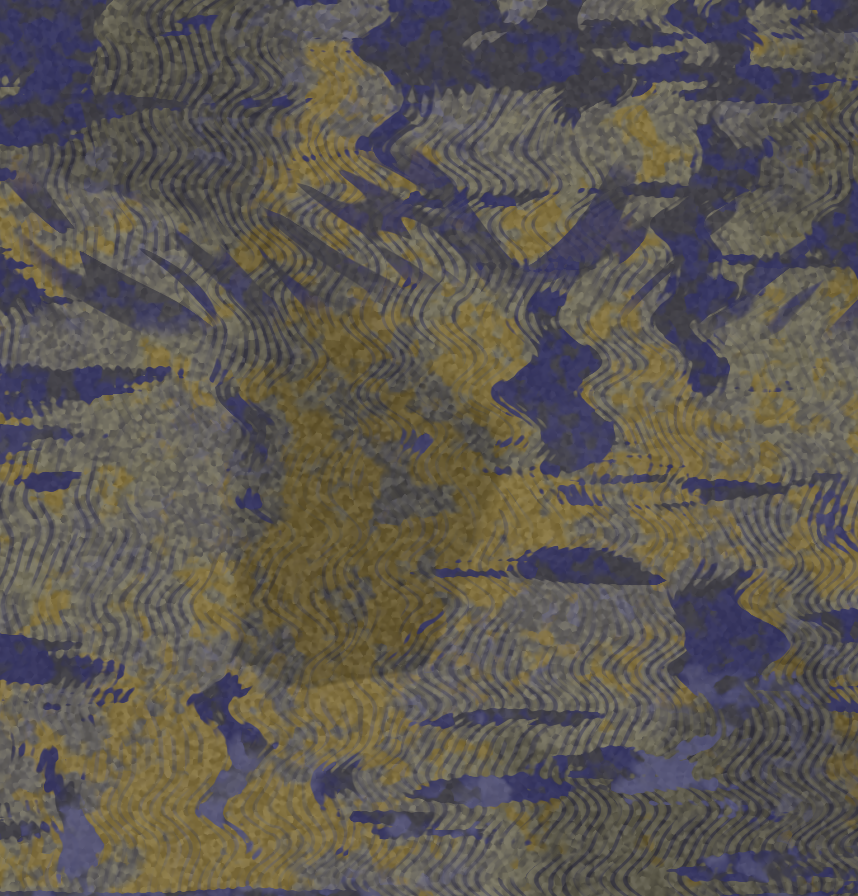
Reproduce this texture procedurally as a Shadertoy shader.

```glsl
const float TAU = 6.28318;
const vec3 GREY = vec3(0.385, 0.375, 0.37);
const vec3 OLIVE = vec3(0.455, 0.44, 0.365);
const vec3 OCHRE = vec3(0.53, 0.45, 0.22);
const vec3 SLATE = vec3(0.27, 0.265, 0.33);
const vec3 CHARCOAL = vec3(0.245, 0.24, 0.27);
const vec3 NAVY = vec3(0.205, 0.205, 0.39);
const vec3 HAZE_BLUE = vec3(0.39, 0.39, 0.52);

vec3 hash3(vec2 p) {
    vec3 q = fract(vec3(p.xyx) * vec3(0.1031, 0.1030, 0.0973));
    q += dot(q, q.yxz + 33.33);
    return fract((q.xxy + q.yzz) * q.zyx);
}

// Cellular noise: random site values blended by distance
float cells(vec2 p) {
    vec2 id = floor(p);
    float sum = 0.0005, weight = 0.001;
    for (int j = -1; j <= 1; j++)
    for (int i = -1; i <= 1; i++) {
        vec2 cell = id + vec2(i, j);
        vec3 h = hash3(cell + 71.0);
        vec2 d = cell + h.xy - p;
        float w = max(0.0, 1.0 - dot(d, d));
        w *= w * w;
        sum += w * h.z;
        weight += w;
    }
    return sum / weight;
}

float layeredCells(vec2 p) {
    return 0.6 * cells(p) + 0.27 * cells(p * 2.3 + 17.0) + 0.13 * cells(p * 5.1 + 41.0);
}

// Sideways sway of the combed lines
float sway(vec2 p, float amount) {
    float bend = 1.3 * sin(p.x * 5.0 + p.y * 6.0) + 0.7 * sin(p.x * 11.0 - p.y * 4.0);
    float ripple = sin(TAU * p.y / 0.105 + bend) + 0.3 * sin(TAU * p.y / 0.061 - bend);
    return amount * ripple + 0.022 * sin(p.y * 8.0 + p.x * 4.0);
}

float band(float lo, float hi, float soft, float x) {
    return smoothstep(lo - soft, lo + soft, x) * (1.0 - smoothstep(hi - soft, hi + soft, x));
}

// Short slanted scratches that change direction across the centre
float scratches(vec2 p, float slant) {
    float across = p.y - slant * abs(p.x - 0.58) + 0.012 * sin(p.x * 23.0);
    float n = cells(vec2(p.x * 13.0, across * 44.0));
    return smoothstep(0.64, 0.73, n);
}

// Bare areas: ragged columns, with long streaks at the top and left
float bareAreas(vec2 p, float u, float ragged) {
    float column = cos(TAU * (u - 0.10) / 0.172);
    float n = layeredCells(vec2(u * 7.0, p.y * 6.0) + 5.0);
    n += 0.095 * column + 0.13 * smoothstep(0.76, 0.98, p.y);
    n += 0.05 * smoothstep(0.45, 0.85, p.x) - 0.07 * band(0.3, 0.72, 0.08, p.y);
    n -= 0.08 * (1.0 - smoothstep(0.15, 0.4, p.x)) * (1.0 - smoothstep(0.3, 0.8, p.y));
    float columns = smoothstep(0.655, 0.69, n + ragged);

    float streak = layeredCells(vec2(p.x * 4.0, p.y * 25.0) + 29.0);
    streak += 0.13 * smoothstep(0.85, 0.98, p.y) + 0.09 * (1.0 - smoothstep(0.02, 0.13, p.x));
    streak += 0.2 * (1.0 - smoothstep(0.0, 0.012, p.y));
    return max(columns, smoothstep(0.70, 0.74, streak + ragged));
}

void mainImage(out vec4 fragColor, in vec2 fragCoord) {
    vec2 p = fragCoord / iResolution.y;
    float grain = cells(p * 190.0);
    float fleck = cells(p * 85.0 + 13.0);
    float mottle = layeredCells(p * 24.0 + 7.0);
    float broad = layeredCells(p * 4.5 + 3.0);

    // Combed ridges
    float amount = mix(0.006, 0.016, smoothstep(0.05, 0.35, p.x));
    float u = p.x + sway(p, amount);
    float phase = u * 78.0 + 1.1 * cells(p * 13.0);
    float ridge = 0.5 + 0.5 * sin(TAU * phase);
    float broken = cells(vec2(phase * 0.9, p.y * 28.0));
    float lowerLeft = (1.0 - smoothstep(0.2, 0.7, p.x)) * (1.0 - smoothstep(0.1, 0.48, p.y));
    float combing = smoothstep(0.30, 0.56, cells(p * 5.0 + 23.0) + 0.25 * (broken - 0.5));
    combing = mix(0.25, 1.0, combing) * (1.0 - 0.65 * lowerLeft);

    // Worn ground with grain
    vec3 col = mix(GREY, OLIVE, smoothstep(0.3, 0.7, 0.5 * mottle + 0.5 * broad + 0.3 * (grain - 0.5)));
    col = mix(col, OLIVE * 1.04, combing * smoothstep(0.55, 0.95, ridge) * 0.6);
    float groove = (1.0 - smoothstep(0.08, 0.5, ridge)) * smoothstep(0.2, 0.55, broken);
    col = mix(col, SLATE, 0.8 * combing * groove);
    col = mix(col, HAZE_BLUE, 0.5 * smoothstep(0.6, 0.85, fleck) * smoothstep(0.4, 0.65, 1.0 - broad));

    // Ochre stain
    float stain = 0.55 * layeredCells(p * 6.0 + 51.0) + 0.45 * mottle;
    stain += 0.19 * lowerLeft + 0.04 * band(0.35, 0.65, 0.1, p.y) - 0.1 * smoothstep(0.7, 0.9, p.y);
    float ochre = smoothstep(0.53, 0.68, stain + 0.22 * (fleck - 0.5));
    col = mix(col, OCHRE, ochre * (0.8 - 0.35 * groove));

    // Soft dark smudges
    col *= 1.0 - 0.2 * smoothstep(0.6, 0.8, cells(p * 4.0 + 61.0));

    // Bare blue and charcoal areas
    float ragged = 0.07 * (fleck - 0.5) + 0.04 * (0.5 - ridge) + 0.06 * (mottle - 0.5);
    float bare = bareAreas(p, u, ragged);
    float scratchBand = band(0.66, 0.81, 0.025, p.y + 0.03 * sin(p.x * 9.0));
    bare = max(bare, 0.85 * scratchBand * scratches(p, 0.8));
    float blueness = smoothstep(0.36, 0.62, 0.6 * mottle + 0.4 * fleck + 0.06 - 0.1 * p.y);
    vec3 under = mix(CHARCOAL, NAVY, blueness);
    float bloom = smoothstep(0.55, 0.75, layeredCells(p * 9.0 + 83.0) + 0.2 * (fleck - 0.5));
    under = mix(under, HAZE_BLUE, 0.7 * bloom * (1.0 - smoothstep(0.1, 0.7, p.y)));
    col = mix(col, under, 0.93 * bare);

    col += (grain - 0.5) * mix(0.11, 0.05, bare);
    fragColor = vec4(col, 1.0);
}
```
